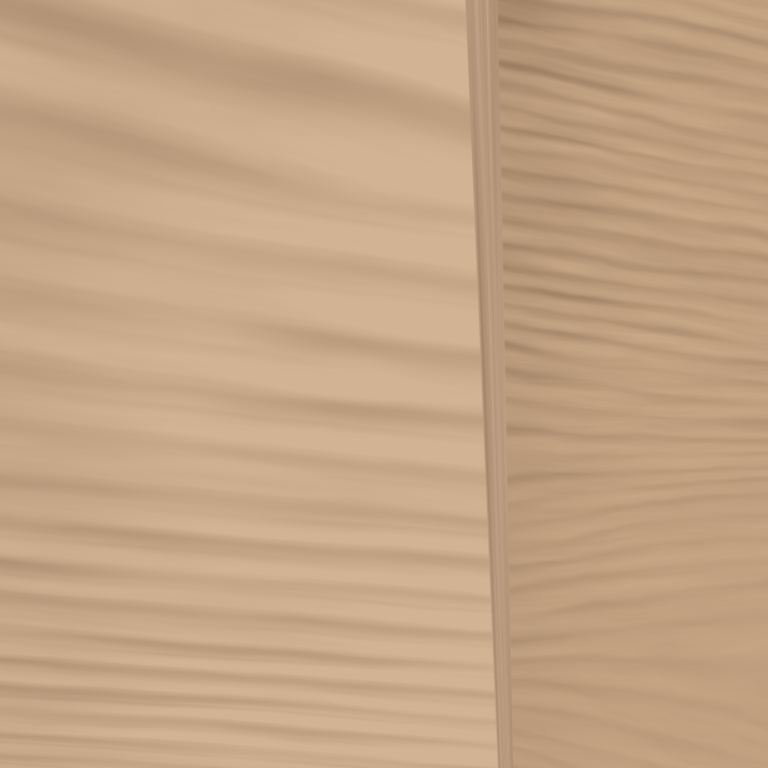
A Shadertoy shader for this texture:

```glsl
// Two pale oak boards separated by a narrow, slightly leaning edge strip.
// Each board bends its rows into slanted grain, then layers growth bands
// and stretched value noise; the strip carries fine lengthwise stripes.

const vec3 PALE = vec3(0.825, 0.705, 0.580);
const vec3 TAN = vec3(0.765, 0.638, 0.510);
const vec3 BROWN = vec3(0.615, 0.490, 0.378);
const vec3 STRIP = vec3(0.715, 0.592, 0.485);

float hash(vec2 p) {
    p = fract(p * vec2(0.1031, 0.1137));
    p += dot(p, p.yx + 33.33);
    return fract((p.x + p.y) * p.x * 7.13 + p.y * 13.7);
}

float noise(vec2 p) {
    vec2 cell = floor(p), f = fract(p);
    f = f * f * (3.0 - 2.0 * f);
    float low = mix(hash(cell), hash(cell + vec2(1, 0)), f.x);
    float high = mix(hash(cell + vec2(0, 1)), hash(cell + vec2(1, 1)), f.x);
    return mix(low, high, f.y);
}

float fbm(vec2 p) {
    float sum = 0.0, gain = 0.5;
    for (int i = 0; i < 4; i++) {
        sum += gain * noise(p);
        p = p * 2.03 + 17.1;
        gain *= 0.5;
    }
    return sum / 0.9375;
}

float bell(float x, float width) {
    return exp(-x * x / (width * width));
}

// Dark line at each whole phase: crisp above, fading out below.
float growthBand(float phase, float crisp, float soft) {
    float q = fract(phase + 0.5) - 0.5;
    return bell(q, q < 0.0 ? crisp : soft);
}

// Wide board: broad bands at the top that tighten toward the bottom.
vec3 wideBoard(float x, float down) {
    float rise = 1.0 - down;
    float slope = 0.075 + 0.2 * rise * rise + 0.07 * bell(down - 0.24, 0.09);
    float row = down - slope * x;
    row += 0.014 * (fbm(vec2(x * 3.5, row * 11.0) + 4.0) - 0.5);
    float r = max(row, 0.0);
    float phase = row * (7.1 + 8.5 * pow(r, 2.5));
    float id = floor(phase + 0.5);

    float strength = 0.35 + 0.75 * noise(vec2(x * 4.5, id * 7.3 + 2.0));
    float band = growthBand(phase, 0.13, 0.27) * strength;
    float thin = growthBand(phase * 2.0 + 0.35, 0.10, 0.18);
    thin *= noise(vec2(x * 4.0 + 9.0, floor(phase * 2.0) * 3.7));
    float cloud = fbm(vec2(x * 3.0 + 3.0, phase * 1.9 + 20.0));
    float fiber = fbm(vec2(x * 9.0, row * 130.0 + 40.0)) - 0.5;

    float dark = 0.40 * band + 0.14 * thin + 0.34 * (cloud - 0.42) + 0.08 * fiber;
    dark += 0.15 * bell(x, 0.2) - 0.08 * smoothstep(0.35, 0.65, x);
    dark += 0.16 * bell(x - 0.28, 0.22) * bell(row - 0.03, 0.035);
    return mix(PALE, BROWN, clamp(dark, 0.0, 0.85));
}

// Narrow board: tight grain whose slant flattens, reverses and returns.
vec3 narrowBoard(float x, float down) {
    float across = x - 0.65;
    float slope = 0.20 - 0.27 * smoothstep(0.3, 0.75, down)
                + 0.27 * smoothstep(0.78, 1.0, down);
    float row = down - slope * across;
    row += 0.016 * (fbm(vec2(x * 7.0, row * 16.0)) - 0.5);
    float phase = row * 33.0 + 1.5 * noise(vec2(x * 2.0, row * 9.0));
    float id = floor(phase + 0.5);

    float strength = 0.2 + 0.9 * noise(vec2(x * 9.0, id * 5.7 + 8.0));
    float band = growthBand(phase, 0.17, 0.26) * strength;
    float streak = fbm(vec2(x * 8.0, row * 75.0 + 6.0)) - 0.5;
    float fiber = fbm(vec2(x * 22.0, row * 210.0)) - 0.5;
    float contrast = mix(1.0, 0.55, smoothstep(0.35, 0.75, down));
    contrast *= mix(1.1, 0.75, smoothstep(0.0, 0.3, across));

    float dark = 0.02 + contrast * (0.46 * band + 0.48 * streak) + 0.12 * fiber;
    dark += 0.20 * bell(across, 0.10) * (1.0 - 0.5 * down);
    dark += 0.28 * bell(across, 0.08) * bell(down, 0.09);
    return mix(TAN, BROWN * 0.95, clamp(dark, -0.12, 0.9));
}

// Edge strip: across runs from 0 at its left side to 1 at its right.
vec3 edgeStrip(float across, float down) {
    float stripe = noise(vec2(across * 9.0 + 3.0, down * 2.0)) - 0.5;
    float hair = noise(vec2(across * 21.0, down * 5.0 + 7.0)) - 0.5;
    vec3 color = STRIP + 0.065 * stripe + 0.03 * hair;
    color += 0.022 * smoothstep(0.1, 1.0, down);
    color -= 0.045 * bell(across - 0.12, 0.07);
    color -= 0.06 * bell(across - 0.9, 0.08) * smoothstep(0.3, 1.0, down);
    return color;
}

void mainImage(out vec4 fragColor, in vec2 fragCoord) {
    vec2 uv = fragCoord / iResolution.xy;
    float down = 1.0 - uv.y;
    float left = mix(0.606, 0.648, down);
    float right = mix(0.648, 0.668, down);
    float blur = max(0.0012, 0.75 / iResolution.x);

    vec3 color = wideBoard(uv.x, down);
    vec3 strip = edgeStrip((uv.x - left) / (right - left), down);
    color = mix(color, strip, smoothstep(-blur, blur, uv.x - left));
    color = mix(color, narrowBoard(uv.x, down), smoothstep(-blur, blur, uv.x - right));
    fragColor = vec4(color, 1.0);
}
```
